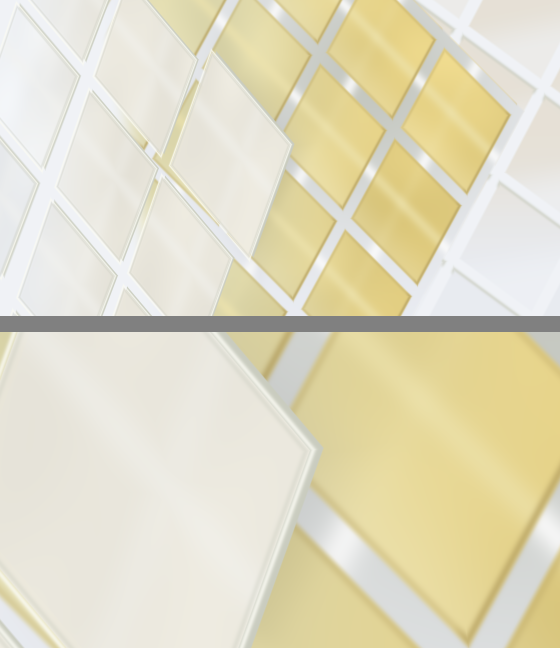
Top: the whole. Bottom: its middle third, enlarged.
Give the GLSL for this background, as a WebGL 2 fragment shader.

```glsl
#version 300 es
precision highp float;

uniform vec2 u_resolution;
out vec4 fragColor;

const vec3 FROST = vec3(0.94, 0.95, 0.965);
const vec3 EDGE_GREY = vec3(0.79, 0.80, 0.75);

float hash(vec2 p) {
  return fract(sin(dot(p, vec2(127.1, 311.7))) * 43758.5453);
}

float noise(vec2 p) {
  vec2 i = floor(p), f = fract(p);
  f = f * f * (3.0 - 2.0 * f);
  return mix(mix(hash(i), hash(i + vec2(1, 0)), f.x),
             mix(hash(i + vec2(0, 1)), hash(i + vec2(1, 1)), f.x), f.y);
}

float cover(float d, float blur) {
  float w = max(blur, 0.7 / u_resolution.y);
  return 1.0 - smoothstep(-w, w, d);
}

float band(float x, float width) {
  return exp(-x * x / (width * width));
}

// Distance to a parallelogram tile; q is in cell units
float tileDist(vec2 q, mat2 cell, vec2 halfSize) {
  float area = abs(determinant(cell));
  vec2 d = (abs(q) - halfSize) * area / vec2(length(cell[1]), length(cell[0]));
  return max(d.x, d.y);
}

// Pale lattice at the far right
vec3 backLayer(vec2 p) {
  mat2 cell = mat2(0.259, -0.19, -0.144, -0.273);
  vec2 q = inverse(cell) * (p - vec2(1.632, 0.218));
  vec2 f = q - round(q);
  float d = tileDist(f, cell, vec2(0.44));
  vec3 tile = mix(vec3(0.91, 0.92, 0.94), vec3(0.90, 0.88, 0.84), smoothstep(0.1, 0.6, p.y));
  tile = mix(tile, FROST, 0.6 * smoothstep(-0.1, 0.5, f.x + f.y));
  float mask = smoothstep(1.1, 1.3, p.x);
  vec3 col = mix(FROST, tile, cover(d, 0.005) * mask);
  float upper = smoothstep(0.36, 0.43, -f.y);
  return mix(col, EDGE_GREY, 0.6 * band(d, 0.006) * upper * mask);
}

// Amber slab with its metal frame and reflected light streaks
vec3 amberLayer(vec2 p, vec3 under) {
  mat2 cell = mat2(0.236, -0.238, -0.157, -0.287);
  vec2 q = inverse(cell) * (p - vec2(1.285, 0.329));
  vec2 id = round(q), f = q - id;
  float d = tileDist(f, cell, vec2(0.445, 0.44));
  float streak = band(f.y + 0.03, 0.06), crossStreak = band(f.x + 0.08, 0.07);

  float grey = exp(-5.0 * dot(p - vec2(1.17, 0.75), p - vec2(1.17, 0.75)));
  vec3 frame = mix(vec3(0.92, 0.93, 0.955), vec3(0.77, 0.78, 0.75), grey);
  frame = mix(frame, vec3(0.98), max(streak, crossStreak) * 0.85);

  vec3 tile = mix(vec3(0.87, 0.85, 0.68), vec3(0.90, 0.82, 0.52), smoothstep(0.65, 1.3, p.x));
  tile += 0.04 * (hash(id) - 0.5) + 0.07 * (noise(p * 6.0) - 0.5);
  tile = mix(tile, vec3(0.93, 0.89, 0.68), 0.6 * streak + 0.15 * crossStreak);
  tile = mix(tile, vec3(0.94, 0.91, 0.76), 0.3 * smoothstep(0.1, 0.5, f.y));

  vec3 col = mix(frame, tile, cover(d, 0.004));
  float lowerRight = smoothstep(0.36, 0.44, f.x);
  col = mix(col, vec3(0.72, 0.64, 0.39), band(d + 0.004, 0.005) * (0.3 + 0.4 * lowerRight));
  float slab = max(q.x - 0.54, -1.56 - q.y) * 0.3;
  float fade = smoothstep(0.37, 0.48, p.x - 0.15 * (0.5 - p.y));
  return mix(under, col, cover(slab, 0.005) * fade);
}

// One frosted tile: side wall, face, then bright rim
vec3 frostedTile(vec3 col, vec2 p, vec2 f, float side, float d, float blur, float shade) {
  vec3 face = mix(FROST, vec3(0.925, 0.912, 0.872), smoothstep(0.02, 0.4, p.x));
  face += 0.025 * (shade - 0.5) + 0.05 * (noise(p * 7.0 + f) - 0.5);
  float glow = max(band(f.y + 0.08, 0.07), 0.7 * band(f.x - 0.12, 0.08));
  face = mix(face, vec3(0.96, 0.96, 0.95), 0.45 * glow);
  col = mix(col, EDGE_GREY, cover(side, blur));
  col = mix(col, face, 0.94 * cover(d, blur));
  col = mix(col, vec3(0.98, 0.98, 0.95), 0.8 * band(d - 0.003, 0.003));
  return mix(col, EDGE_GREY, 0.35 * band(d + 0.004, 0.003));
}

vec3 frostedLayer(vec2 p, vec3 col) {
  mat2 cell = mat2(0.238, -0.282, -0.125, -0.345);
  mat2 toCell = inverse(cell);
  vec2 q = toCell * (p - vec2(0.329, 0.444));
  vec2 id = round(q), f = q - id;
  vec2 thickness = toCell * vec2(0.011, 0.002);
  vec2 halfSize = vec2(clamp(0.38 + 0.15 * p.x, 0.38, 0.46), 0.435);
  bool raised = id.x > 0.5 && id.y < -0.5;
  if (id.x < 1.5 && id.y > -1.5 && !raised) {
    float blur = mix(0.005, 0.0015, smoothstep(0.0, 0.5, p.x));
    col = frostedTile(col, p, f, tileDist(f - thickness, cell, halfSize),
                      tileDist(f, cell, halfSize), blur, hash(id));
  }

  // Raised tile and its soft shadow
  vec2 lift = toCell * (p - vec2(0.729, 0.509));
  float shadow = cover(tileDist(lift - vec2(0.08, -0.06), cell, vec2(0.5)), 0.08);
  col *= 1.0 - 0.09 * shadow * smoothstep(0.62, 0.78, p.x);
  return frostedTile(col, p, lift, tileDist(lift - thickness * 1.3, cell, vec2(0.52)),
                     tileDist(lift, cell, vec2(0.52)), 0.001, 0.8);
}

void main() {
  vec2 p = gl_FragCoord.xy / u_resolution.y;
  vec3 col = backLayer(p);
  col = amberLayer(p, col);
  col = frostedLayer(p, col);
  fragColor = vec4(clamp(col, 0.0, 1.0), 1.0);
}
```
